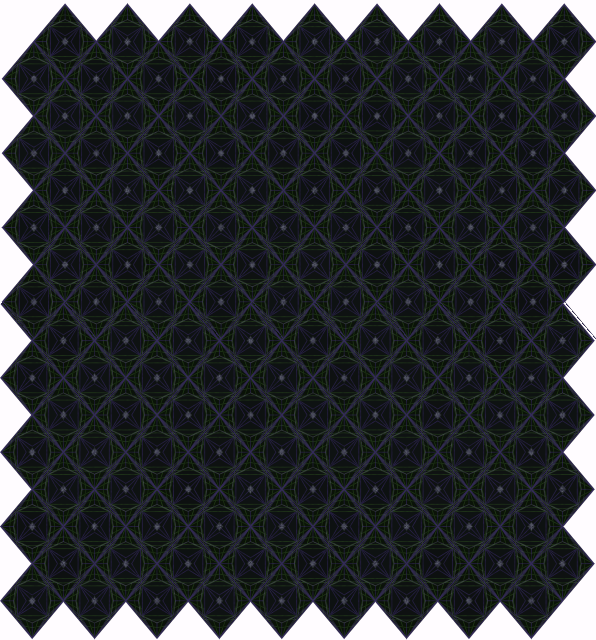
A WebGL 2 fragment shader for this pattern:

```glsl
#version 300 es
precision highp float;

uniform vec2 u_resolution;
out vec4 outColor;

const float COLS = 9.0;
const float ROWS = 16.0;
const vec2 TILES_ACROSS = vec2(9.552, 17.22);  // canvas size in tile widths, row pitches
const vec2 FIRST_CENTER = vec2(1.043, 1.121);  // from the upper left corner
const vec2 SEAM_SHIFT = vec2(-0.027, 0.045);   // offset of the lower half
const float ROW_PITCH = 0.597;                 // in tile widths
const float OVERLAP = 0.03;
const float THIN = 0.010;
const float BOLD = 0.017;
const float WEAR = 0.45;

const vec3 PAPER = vec3(1.0, 0.99, 1.0);
const vec3 MOSS_BLACK = vec3(0.040, 0.072, 0.030);
const vec3 SLATE_BLACK = vec3(0.054, 0.068, 0.068);
const vec3 VIOLET = vec3(0.20, 0.15, 0.37);
const vec3 GREEN = vec3(0.16, 0.28, 0.11);
const vec3 SILVER = vec3(0.36, 0.37, 0.43);

// Segments of one tile quadrant, mirrored on both axes
const vec4 VIOLET_LINES[8] = vec4[8](
    vec4(0.235, 0.0, 0.235, 0.24), vec4(0.0, 0.0, 0.235, 0.24),
    vec4(0.095, 0.0, 0.235, 0.24), vec4(0.0, 0.095, 0.235, 0.24),
    vec4(0.0, 0.36, 0.0, 0.597), vec4(0.30, 0.0, 0.5, 0.0),
    vec4(0.5, 0.0, 0.235, 0.24), vec4(0.0, 0.597, 0.235, 0.24));
const vec4 GREEN_LINES[8] = vec4[8](
    vec4(0.0, 0.24, 0.235, 0.24), vec4(0.0, 0.597, 0.10, 0.30),
    vec4(0.5, 0.0, 0.25, 0.13), vec4(0.0, 0.43, 0.16, 0.40),
    vec4(0.36, 0.0, 0.33, 0.20), vec4(0.235, 0.24, 0.10, 0.30),
    vec4(0.29, 0.0, 0.235, 0.24), vec4(0.0, 0.31, 0.25, 0.30));
const vec4 SILVER_LINES[4] = vec4[4](
    vec4(0.0, 0.355, 0.25, 0.24), vec4(0.30, 0.0, 0.25, 0.298),
    vec4(0.5, 0.0, 0.245, 0.265), vec4(0.0, 0.597, 0.245, 0.265));

float hash(vec2 p) {
    return fract(sin(dot(p, vec2(127.1, 311.7))) * 4375.54);
}

float noise(vec2 p) {
    vec2 i = floor(p), f = fract(p);
    f = f * f * (3.0 - 2.0 * f);
    return mix(mix(hash(i), hash(i + vec2(1, 0)), f.x),
               mix(hash(i + vec2(0, 1)), hash(i + vec2(1, 1)), f.x), f.y);
}

float segmentDistance(vec2 p, vec4 s) {
    vec2 d = s.zw - s.xy, v = p - s.xy;
    return length(v - d * clamp(dot(v, d) / dot(d, d), 0.0, 1.0));
}

// Lines finer than a pixel fade instead of vanishing
float stroke(float d, float width, float px) {
    float r = 0.5 * max(width, px);
    return 0.5 * width / r * (1.0 - smoothstep(r - 0.5 * px, r + 0.5 * px, d));
}

// Diagonal axes: tile centers lie on whole numbers
vec2 toDiagonal(vec2 t) {
    return vec2(0.5 * t.y + t.x, 0.5 * t.y - t.x);
}

float rowOf(vec2 cell) { return cell.x + cell.y; }

bool isTile(vec2 cell) {
    float row = rowOf(cell);
    float col = 0.5 * (cell.x - cell.y) + 0.5 * mod(row, 2.0);
    return row > -0.5 && row < ROWS - 0.5 && col > -0.25 && col < COLS - 0.75;
}

vec3 tileColor(vec2 q, vec2 cell, float px, float grain) {
    vec2 a = abs(q);
    float body = max(max(a.x / 0.27, a.y / 0.34), a.x / 0.42 + a.y / 0.50);
    vec3 c = mix(SLATE_BLACK, MOSS_BLACK, smoothstep(0.92, 1.04, body));
    c *= 0.94 + 0.12 * hash(cell);
    float violet = 0.0, green = 0.0, silver = 0.0;
    for (int i = 0; i < 8; i++) {
        violet = max(violet, stroke(segmentDistance(a, VIOLET_LINES[i]), THIN, px));
        green = max(green, stroke(segmentDistance(a, GREEN_LINES[i]), THIN, px));
    }
    for (int i = 0; i < 4; i++)
        silver = max(silver, stroke(segmentDistance(a, SILVER_LINES[i]), THIN, px));
    float ink = 1.0 - WEAR * grain;
    c = mix(c, GREEN, green * ink);
    c = mix(c, SILVER, silver * ink * 0.8);
    c = mix(c, VIOLET, violet * ink);
    // Tile border
    float edge = segmentDistance(a, vec4(0.5, 0.0, 0.0, ROW_PITCH));
    c = mix(c, VIOLET, stroke(edge, BOLD, px) * 0.85);
    // Speckled core
    float core = 1.0 - smoothstep(0.03, 0.075, a.x + a.y * 0.8);
    return mix(c, SILVER, core * (0.35 + 0.6 * noise(q * 55.0 + cell * 7.0)));
}

void main() {
    vec2 uv = gl_FragCoord.xy / u_resolution;
    vec2 t = vec2(uv.x, 1.0 - uv.y) * TILES_ACROSS - FIRST_CENTER;
    float px = TILES_ACROSS.x / u_resolution.x;

    // Find the tile, then shift the lower half
    vec2 d = toDiagonal(t);
    if (rowOf(round(d)) > 0.5 * ROWS - 0.5) d = toDiagonal(t - SEAM_SHIFT);
    vec2 cell = round(d), f = d - cell;
    vec2 q = vec2(0.5 * (f.x - f.y), (f.x + f.y) * ROW_PITCH);

    // Outline of the joined tiles
    float outside = 1.0;
    for (int i = -1; i <= 1; i++)
        for (int j = -1; j <= 1; j++) {
            vec2 o = vec2(i, j), e = abs(f - o);
            if (isTile(cell + o)) outside = min(outside, max(e.x, e.y) - 0.5 - 0.5 * OVERLAP);
        }
    float cover = 1.0 - smoothstep(-0.65 * px, 0.65 * px, outside * 0.77);

    vec3 color = tileColor(q, cell, px, noise(t * vec2(31.0, 19.0)));
    outColor = vec4(mix(PAPER, color, cover), 1.0);
}
```
